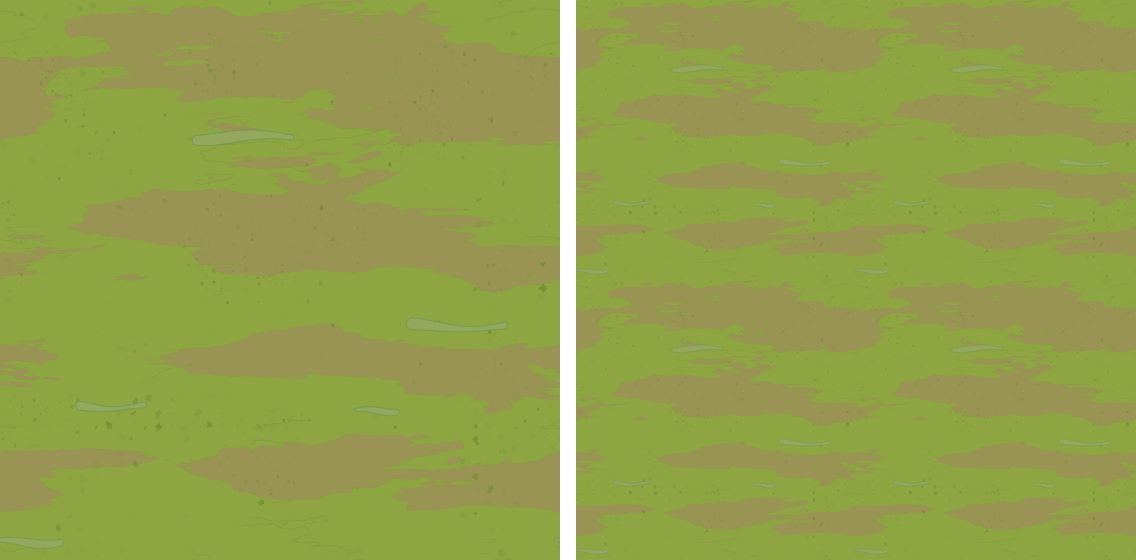
Left: one tile. Right: repeated 2 by 2.
Write a Shadertoy shader that draws this texture.

```glsl
// Tiling field of flat moss green crossed by ragged horizontal bands of dry earth.
// Warped cosine bands plus coarse and frayed wrapping noise are cut at a level;
// pale slivers, clustered specks and faint hairline contours are laid on top.

const float TAU = 6.28319;
const vec3 MOSS = vec3(0.556, 0.650, 0.255);
const vec3 EARTH = vec3(0.600, 0.580, 0.325);
const vec3 SLIVER = vec3(0.575, 0.655, 0.365);
const vec3 SLIVER_RIM = vec3(0.38, 0.57, 0.33);
const vec3 SPECK = vec3(0.44, 0.54, 0.20);
const vec3 HAIRLINE = vec3(0.46, 0.53, 0.23);

float hash(vec2 p) {
    return fract(sin(dot(p, vec2(127.1, 311.7))) * 43758.5453);
}

// Value noise that wraps after a whole number of cells
float noise(vec2 uv, vec2 cells, float seed) {
    vec2 p = uv * cells;
    vec2 i = floor(p);
    vec2 f = p - i;
    f = f * f * (3.0 - 2.0 * f);
    vec2 a = mod(i, cells);
    vec2 b = mod(i + 1.0, cells);
    float low = mix(hash(a + seed), hash(vec2(b.x, a.y) + seed), f.x);
    float high = mix(hash(vec2(a.x, b.y) + seed), hash(b + seed), f.x);
    return mix(low, high, f.y);
}

// Octaves of wrapping noise, centred on zero
float fbm(vec2 uv, vec2 cells, float gain, float seed) {
    float sum = 0.0, weight = 1.0, total = 0.0;
    for (int i = 0; i < 5; i++) {
        sum += weight * (noise(uv, cells, seed + float(i) * 7.0) - 0.5);
        total += weight;
        cells *= 2.0;
        weight *= gain;
    }
    return sum / total;
}

// Turns a field into an approximate distance in canvas units
float toDistance(float field) {
    float slope = length(vec2(dFdx(field), dFdy(field))) * iResolution.y;
    return field / max(slope, 0.001);
}

// Antialiased inside of a distance
float fill(float d) {
    return clamp(0.5 - d * iResolution.y, 0.0, 1.0);
}

float stroke(float d, float width) {
    return 1.0 - smoothstep(0.0, width + 1.0 / iResolution.y, abs(d));
}

// Rise and fall of the bands across the canvas
float bandDrift(float x) {
    return 0.12 * cos(TAU * (x - 0.4)) + 0.05 * sin(TAU * 2.0 * x);
}

// Height of the green gap above a band
float gapHeight(float band, float x) {
    float phase = band + 0.98 + bandDrift(x);
    return (phase - 0.2 * sin(TAU * (phase / 4.0 - 0.3))) / 4.0;
}

// Positive on earth, negative on moss
float earthField(vec2 uv) {
    vec2 warp = vec2(fbm(uv, vec2(4, 11), 0.6, 11.0), fbm(uv, vec2(4, 11), 0.5, 53.0));
    vec2 p = uv + warp * vec2(0.3, 0.04);
    float phase = 4.0 * p.y + 0.2 * sin(TAU * (p.y - 0.3));
    float bands = 0.85 * cos(TAU * (phase - 0.48 - bandDrift(p.x)));
    float upper = 0.5 - 0.5 * cos(TAU * (p.y - 0.2));
    float breaks = 0.4 * upper * cos(TAU * (p.x - 0.58));
    float coarse = 3.4 * fbm(p, vec2(4, 14), 0.55, 3.0);
    // Sheared noise frays only some stretches into slanted tongues and islands
    vec2 sheared = vec2(p.x - 2.0 * p.y, p.y);
    float frayed = smoothstep(0.3, 0.7, noise(uv, vec2(5, 8), 87.0));
    float tongues = 3.2 * frayed * fbm(sheared, vec2(10, 38), 0.55, 41.0);
    return bands + breaks + coarse + tongues - 0.34;
}

// Wavy capsule, tapered to one end, whose offset wraps around the tile
float sliverDistance(vec2 uv, vec2 centre, float halfLength, float radius) {
    vec2 d = fract(uv - centre + 0.5) - 0.5;
    float along = d.x / halfLength;
    d.y += radius * 0.5 * sin(along * 2.3 + centre.x * 9.0);
    float thickness = radius * (0.75 + 0.3 * sin(along * 2.0 + centre.x * 20.0));
    return length(vec2(max(abs(d.x) - halfLength, 0.0), d.y)) - thickness;
}

// One ragged dot in some cells of a wrapping grid; returns its strength
float specks(vec2 uv, float cells, float amount, float seed) {
    vec2 id = mod(floor(uv * cells), cells);
    vec2 local = fract(uv * cells) - 0.5;
    vec2 jitter = vec2(hash(id + seed), hash(id + seed + 5.0)) - 0.5;
    float radius = mix(0.06, 0.26, hash(id + seed + 9.0));
    float ragged = 0.25 * (noise(uv, vec2(cells * 6.0), seed) - 0.5);
    float d = (length((local - jitter * 0.4) * vec2(1.0, 0.8)) + ragged - radius) / cells;
    float cluster = smoothstep(0.66, 0.82, noise((id + 0.5) / cells, vec2(8), seed));
    float present = step(hash(id + seed + 13.0), amount * cluster);
    return fill(d) * present * mix(0.15, 0.8, pow(hash(id + seed + 17.0), 4.0));
}

void mainImage(out vec4 fragColor, in vec2 fragCoord) {
    vec2 uv = fragCoord / iResolution.xy;
    // Ground with a faint dark edge
    float edge = toDistance(earthField(uv));
    float earth = fill(-edge);
    vec3 color = mix(mix(MOSS, EARTH, earth), HAIRLINE, 0.12 * stroke(edge, 0.0006));
    // Slanted hairline contours in scattered patches of moss
    float contour = toDistance(fbm(vec2(uv.x - uv.y, uv.y), vec2(7, 22), 0.5, 71.0));
    float patches = smoothstep(0.62, 0.72, noise(uv, vec2(6, 9), 37.0));
    color = mix(color, HAIRLINE, 0.3 * patches * (1.0 - earth) * stroke(contour, 0.0003));
    // Clustered specks, coarse and fine
    color = mix(color, SPECK, specks(uv, 44.0, 0.5, 19.0));
    color = mix(color, SPECK, specks(uv, 90.0, 0.4, 29.0));
    // Pale slivers lying in the gaps between bands
    for (int i = 0; i < 5; i++) {
        float n = float(i);
        float x = fract(0.2 + n * 0.618);
        float size = hash(vec2(n, 4.0));
        vec2 centre = vec2(x, gapHeight(mod(n, 4.0), x));
        float d = sliverDistance(uv, centre, mix(0.035, 0.095, size), mix(0.006, 0.011, size));
        color = mix(mix(color, SLIVER, fill(d)), SLIVER_RIM, 0.5 * stroke(d, 0.0004));
    }
    fragColor = vec4(color, 1.0);
}
```
